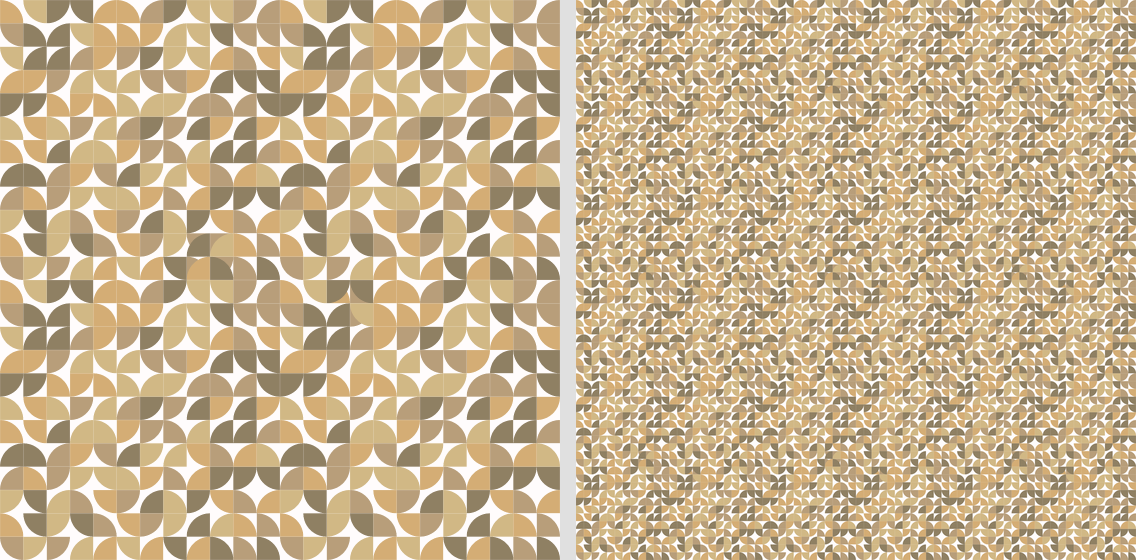
Left, the tile; right, the same tile 3 across and 3 down.
Write a Shadertoy shader that draws this pattern.

```glsl
// Mosaic of quarter discs on white, one per square cell, each turned to a hashed corner.
// A block of BLOCK x BLOCK cells repeats across and down; two clusters get a second layer.
// Colours are dealt evenly within each row, and supersampling smooths every edge.
#define CELLS 24.0
#define BLOCK 12
#define SAMPLES 4
#define SEAM_WIDTH 0.012
#define SEAM_STRENGTH 0.35
#define PAPER vec3(1.0, 0.99, 0.99)
#define GOLD vec3(0.83, 0.68, 0.46)
#define KHAKI vec3(0.82, 0.72, 0.52)
#define TAUPE vec3(0.72, 0.62, 0.48)
#define UMBER vec3(0.56, 0.50, 0.39)
#define CLUSTER_A vec2(9.0, 13.0)
#define CLUSTER_B vec2(15.0, 11.0)

uint hashCell(ivec2 cell, uint seed) {
    uint h = uint(cell.x) * 73u + uint(cell.y) * 1597u + seed * 9973u;
    h = (h ^ 61u) ^ (h >> 16);
    h *= 9u;
    h ^= h >> 4;
    h *= 0x27d4eb2du;
    return h ^ (h >> 15);
}

vec3 palette(int i) {
    return i == 0 ? GOLD : i == 1 ? KHAKI : i == 2 ? TAUPE : UMBER;
}

// Every third cell of a row shares one shuffled hand of the four colours.
vec3 cellColor(ivec2 cell, uint seed) {
    uint deal = hashCell(ivec2(cell.x % 3, cell.y), seed + 5u) >> 7;
    uint slot = uint(cell.x / 3) * (deal | 1u) + (deal >> 3);
    return palette(int(slot & 3u));
}

// Lays a quarter disc, centred on a hashed corner of the cell, over the base.
vec3 quarterDisc(vec3 base, vec2 local, ivec2 cell, uint seed) {
    uint turn = hashCell(cell, seed) >> 9;
    vec2 corner = vec2(float(turn & 1u), float((turn >> 1) & 1u));
    return distance(local, corner) < 1.0 ? cellColor(cell, seed) : base;
}

bool inCluster(vec2 cell, vec2 center) {
    vec2 d = abs(cell + 0.5 - center);
    return max(d.x, d.y) < 1.0;
}

vec3 mosaic(vec2 p) {
    p = mod(p, CELLS);
    vec2 id = floor(p);
    vec2 local = p - id;
    ivec2 cell = ivec2(id) % BLOCK;

    vec3 color = PAPER;
    if (inCluster(id, CLUSTER_A) || inCluster(id, CLUSTER_B))
        color = quarterDisc(color, local, cell, 31u);
    color = quarterDisc(color, local, cell, 2u);

    // Faint pale hairline where cells meet
    vec2 edge = min(local, 1.0 - local);
    float seam = step(min(edge.x, edge.y), SEAM_WIDTH);
    return mix(color, PAPER, seam * SEAM_STRENGTH);
}

void mainImage(out vec4 fragColor, in vec2 fragCoord) {
    vec3 sum = vec3(0.0);
    for (int j = 0; j < SAMPLES; j++)
        for (int i = 0; i < SAMPLES; i++) {
            vec2 offset = (vec2(i, j) + 0.5) / float(SAMPLES) - 0.5;
            sum += mosaic((fragCoord + offset) / iResolution.xy * CELLS);
        }
    fragColor = vec4(sum / float(SAMPLES * SAMPLES), 1.0);
}
```
